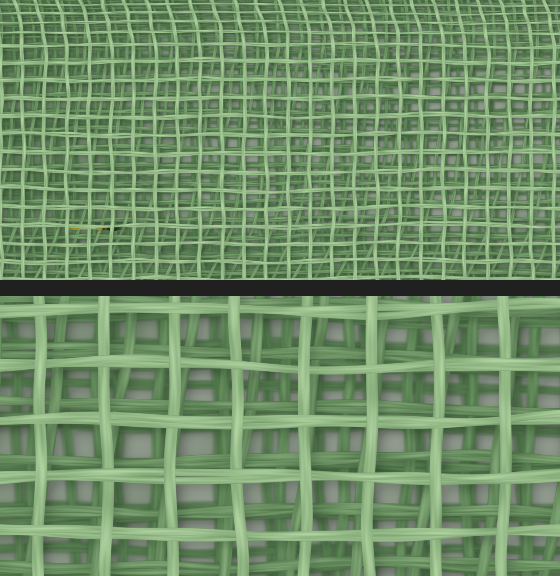
Top, the full canvas; bottom, a detail of the centre.
Give the GLSL for this texture, as a Shadertoy shader.

```glsl
const vec2 CELLS = vec2(12.65, 15.5);       // strands per canvas height
const vec2 FRONT_PHASE = vec2(-0.03, -0.07);
const float WARP_HALF = 0.088;              // half widths, in cells
const float WEFT_HALF = 0.068;
const float WEFT_SPREAD = 0.055;            // gap between paired filaments
const float WOBBLE = 0.16;
const float TOP_START = 0.8;                // where the cloth curls away
const float TOP_CROWDING = 55.0;
const float TOP_CURL = 0.9;
const float BOTTOM_START = 0.35;
const vec3 GREY = vec3(0.57, 0.61, 0.56);
const vec3 DEEP_GREEN = vec3(0.30, 0.43, 0.28);
const vec3 DARK_GREEN = vec3(0.25, 0.40, 0.23);
const vec3 MID_GREEN = vec3(0.41, 0.57, 0.38);
const vec3 LEAF_GREEN = vec3(0.49, 0.64, 0.45);
const vec3 PALE_GREEN = vec3(0.66, 0.80, 0.60);
const vec3 GOLD = vec3(0.76, 0.60, 0.04);
const vec2 FLECK_POS = vec2(0.34, 0.185);
const vec2 FLECK_HALF = vec2(0.095, 0.008);

vec2 hashGradient(vec2 cell) {
    float a = 6.2832 * fract(sin(dot(cell, vec2(127.1, 311.7))) * 43758.5);
    return vec2(cos(a), sin(a));
}

float gradientNoise(vec2 p) {
    vec2 i = floor(p), f = p - i;
    vec2 u = f * f * f * (f * (f * 6.0 - 15.0) + 10.0);
    vec2 e = vec2(1.0, 0.0);
    float low = mix(dot(hashGradient(i), f),
                    dot(hashGradient(i + e), f - e), u.x);
    float high = mix(dot(hashGradient(i + e.yx), f - e.yx),
                     dot(hashGradient(i + e.xx), f - e.xx), u.x);
    return mix(low, high, u.y);
}

// One thread: colour in rgb, coverage in a
vec4 strand(float dist, float halfWidth, float blur, float lift, float along,
            float seed, vec3 shade, vec3 light) {
    float cover = 1.0 - smoothstep(halfWidth - blur, halfWidth + blur, abs(dist));
    float across = dist / halfWidth;
    float roundness = sqrt(max(1.0 - across * across, 0.0));
    float fibre = gradientNoise(vec2(along * 1.3 + seed, across * 1.5 + seed * 3.7));
    float glow = 0.15 + 0.5 * roundness + 0.28 * lift + 0.5 * fibre;
    return vec4(mix(shade, light, clamp(glow, 0.0, 1.1)), cover);
}

vec4 over(vec4 top, vec4 base) {
    return vec4(mix(base.rgb, top.rgb, top.a), mix(base.a, 1.0, top.a));
}

// Plain weave of single warps and paired wefts, laid over a base colour
vec3 mesh(vec3 base, vec2 grid, float softness, float seed, vec3 shade, vec3 light) {
    vec2 id = floor(grid + 0.5);
    vec2 blur = 0.6 * fwidth(grid) + softness;
    float warpShift = WOBBLE * gradientNoise(vec2(id.x * 7.31 + seed, grid.y * 0.45));
    float weftShift = WOBBLE * gradientNoise(vec2(grid.x * 0.35, id.y * 5.73 + seed));
    vec2 dist = grid - id - vec2(warpShift, weftShift);

    float warpLift = 0.5 + 0.5 * cos(3.14159 * (grid.y + id.x));
    float weftLift = 0.5 - 0.5 * cos(3.14159 * (grid.x + id.y));
    vec4 warp = strand(dist.x, WARP_HALF, blur.x, warpLift, grid.y,
                       id.x * 3.1 + seed, shade, light);

    float twist = 1.6 * gradientNoise(vec2(grid.x * 0.6, id.y * 9.17 + seed));
    float spread = WEFT_SPREAD * (0.7 + twist);
    vec4 weft = over(
        strand(dist.y - spread, WEFT_HALF, blur.y, weftLift, grid.x,
               id.y * 4.3 + seed, shade, light),
        strand(dist.y + spread, WEFT_HALF, blur.y, weftLift * 0.5, grid.x,
               id.y * 6.7 + seed, shade, light));

    // Soft contact shadow, then the two thread sets in woven order
    float shadow = exp(-40.0 * pow(dist.x - 0.06, 2.0))
                 + exp(-40.0 * pow(dist.y + 0.08, 2.0));
    base *= 1.0 - 0.13 * min(shadow, 1.0);
    bool warpOnTop = mod(id.x + id.y, 2.0) < 0.5;
    vec4 lower = warpOnTop ? weft : warp;
    vec4 upper = warpOnTop ? warp : weft;
    base = mix(base, lower.rgb, lower.a);
    return mix(base, upper.rgb, upper.a);
}

// Sheet coordinates: leaning strands, curled top, splayed bottom
vec2 sheetGrid(vec2 p, float scale, float lean, float splay, vec2 phase) {
    float top = max(p.y - TOP_START, 0.0);
    float bottom = max(BOTTOM_START - p.y, 0.0);
    float shift = lean * p.y - splay * bottom * bottom - TOP_CURL * top * top;
    vec2 grid = CELLS * scale * vec2(p.x - shift, p.y) + phase;
    grid.y += TOP_CROWDING * top * top + 0.3 * gradientNoise(p * 1.7 + phase);
    return grid;
}

void mainImage(out vec4 fragColor, in vec2 fragCoord) {
    vec2 p = fragCoord / iResolution.y;

    // Grey ground, greener on the left and near the top and bottom
    float openness = smoothstep(0.0, 1.1, p.x) * smoothstep(0.0, 0.3, p.y)
                   * (1.0 - 0.6 * smoothstep(0.75, 0.95, p.y));
    openness += 0.5 * gradientNoise(p * vec2(9.0, 12.0));
    vec3 color = mix(DEEP_GREEN, GREY, clamp(0.25 + 0.75 * openness, 0.0, 1.0));

    // Back sheets, from far to near
    color = mesh(color, sheetGrid(p, 1.32, -0.04, 0.2, vec2(0.2, 0.6)),
                 0.07, 41.3, DARK_GREEN, mix(DARK_GREEN, MID_GREEN, 0.6));
    color = mesh(color, sheetGrid(p, 1.07, 0.03, -0.3, vec2(0.6, 0.35)),
                 0.03, 23.7, DARK_GREEN, MID_GREEN);
    color = mesh(color, sheetGrid(p, 1.03, 0.13, 0.6, vec2(0.4, 0.5)),
                 0.0, 11.9, DARK_GREEN, LEAF_GREEN);

    // Gold scrap caught between the sheets
    vec2 q = (p - FLECK_POS) / FLECK_HALF;
    float torn = 1.0 + 1.2 * gradientNoise(p * vec2(30.0, 70.0));
    float fleck = 1.0 - smoothstep(0.75, 1.1, max(abs(q.x), abs(q.y) * torn));
    float tarnish = smoothstep(-0.1, 0.6, q.x + gradientNoise(p * 60.0));
    color = mix(color, mix(GOLD, DARK_GREEN * 0.5, tarnish), fleck);

    color = mesh(color, sheetGrid(p, 1.0, 0.0, 0.0, FRONT_PHASE),
                 0.0, 5.1, MID_GREEN, PALE_GREEN);
    fragColor = vec4(color, 1.0);
}
```
